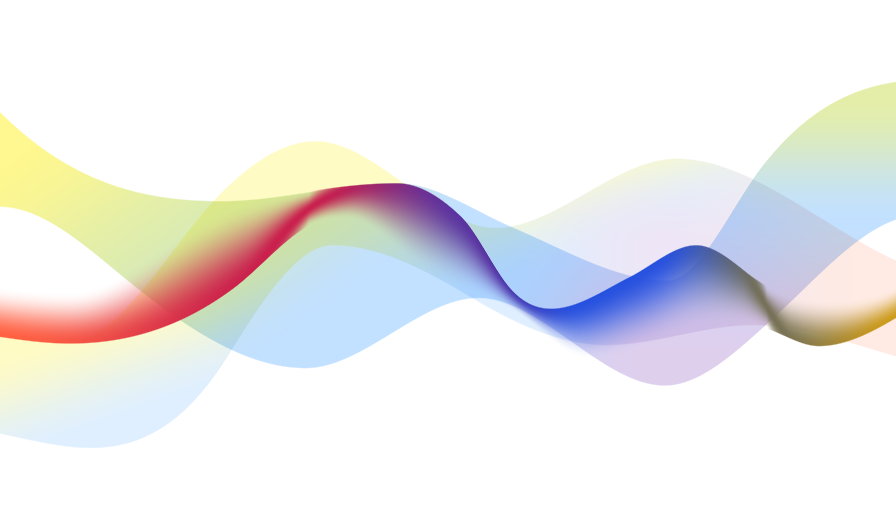
Give the GLSL for this background, as a WebGL 1 fragment shader.

```glsl
precision highp float;
uniform vec2 u_resolution;

#define PAPER vec3(1.0, 1.0, 1.0)
#define LEMON vec3(1.0, 0.97, 0.56)
#define LEAF vec3(0.85, 0.92, 0.70)
#define SKY vec3(0.76, 0.88, 1.0)
#define LILAC vec3(0.87, 0.81, 0.93)
#define BLUSH vec3(1.0, 0.92, 0.89)
#define EMBER vec3(1.0, 0.36, 0.24)
#define CRIMSON vec3(0.79, 0.10, 0.29)
#define VIOLET vec3(0.34, 0.18, 0.62)
#define COBALT vec3(0.13, 0.30, 0.87)
#define OLIVE vec3(0.45, 0.43, 0.32)
#define GOLD vec3(0.80, 0.60, 0.08)

// Cubic segment between knots (x, height, slope); keeps y left of the segment
float bend(float y, float x, vec3 a, vec3 b) {
  float w = b.x - a.x;
  float t = clamp((x - a.x) / w, 0.0, 1.0);
  float u = 1.0 - t;
  float h = mix(a.y, b.y, t * t * (3.0 - 2.0 * t)) + w * t * u * (u * a.z - t * b.z);
  return x < a.x ? y : h;
}

float curve(float x, vec3 a, vec3 b, vec3 c, vec3 d, vec3 e, vec3 f, vec3 g) {
  float y = bend(a.y, x, a, b);
  y = bend(y, x, b, c);
  y = bend(y, x, c, d);
  y = bend(y, x, d, e);
  y = bend(y, x, e, f);
  return bend(y, x, f, g);
}

// Smooth coverage of the area between two heights
float between(float y, float low, float high) {
  float scale = u_resolution.y * 0.75;
  return clamp(0.5 + (y - low) * scale, 0.0, 1.0) * clamp(0.5 + (high - y) * scale, 0.0, 1.0);
}

vec3 wideTint(vec2 p) {
  float s = 1.54 * p.x + 1.25 * (0.78 - p.y);
  vec3 c = mix(LEMON, LEAF, smoothstep(0.1, 0.7, s));
  c = mix(c, SKY, smoothstep(0.55, 1.05, s));
  c = mix(c, LILAC, smoothstep(0.52, 0.72, p.x) * (1.0 - smoothstep(0.30, 0.58, p.y)));
  return mix(c, mix(LEAF, LEMON, 0.3), smoothstep(0.7, 0.85, p.x) * smoothstep(0.56, 0.82, p.y));
}

vec3 paleTint(vec2 p) {
  float s = p.x + 1.6 * (0.5 - p.y);
  vec3 c = mix(LEMON, SKY, smoothstep(0.3, 0.66, s));
  c = mix(c, LILAC, smoothstep(0.57, 0.74, p.x) * (1.0 - smoothstep(0.52, 0.70, p.y)));
  c = mix(PAPER, c, 0.52);
  return mix(c, BLUSH, smoothstep(0.75, 0.97, p.x));
}

vec3 ribbonTint(float x) {
  vec3 c = mix(EMBER, CRIMSON, smoothstep(0.0, 0.30, x));
  c = mix(c, VIOLET, smoothstep(0.34, 0.52, x));
  c = mix(c, COBALT, smoothstep(0.53, 0.65, x));
  c = mix(c, OLIVE, smoothstep(0.73, 0.86, x));
  return mix(c, GOLD, smoothstep(0.86, 1.0, x));
}

void main() {
  vec2 p = gl_FragCoord.xy / u_resolution;
  float x = p.x;

  // Wide translucent band
  float wideTop = curve(x, vec3(0.0, 0.781, -1.75), vec3(0.247, 0.607, 0.0),
    vec3(0.443, 0.642, 0.0), vec3(0.573, 0.555, -0.74), vec3(0.745, 0.452, 0.0),
    vec3(0.853, 0.68, 2.2), vec3(1.0, 0.84, 0.26));
  float wideLow = curve(x, vec3(0.0, 0.596, 0.0), vec3(0.13, 0.47, -1.45),
    vec3(0.341, 0.281, 0.0), vec3(0.534, 0.418, 0.0), vec3(0.742, 0.247, 0.0),
    vec3(0.859, 0.372, 1.58), vec3(1.0, 0.571, 0.6));

  // Pale band crossing it
  float paleTop = curve(x, vec3(0.0, 0.35, -0.2), vec3(0.078, 0.333, 0.0),
    vec3(0.247, 0.623, 1.75), vec3(0.352, 0.724, 0.0), vec3(0.553, 0.555, 0.0),
    vec3(0.755, 0.69, 0.0), vec3(1.0, 0.491, -0.8));
  float paleLow = curve(x, vec3(0.0, 0.153, -0.35), vec3(0.254, 0.304, 2.8),
    vec3(0.371, 0.521, 0.0), vec3(0.527, 0.418, -1.05), vec3(0.677, 0.326, 0.0),
    vec3(0.84, 0.365, 0.0), vec3(1.0, 0.304, -0.5));

  // Vivid ribbon, left and right halves joined at its narrow twist
  vec3 topJoin = vec3(0.573, 0.43, -1.75);
  vec3 lowJoin = vec3(0.573, 0.393, -1.0);
  float top = curve(x, vec3(0.0, 0.44, -0.2), vec3(0.078, 0.43, 0.0),
    vec3(0.195, 0.532, 1.2), vec3(0.286, 0.607, 0.35), vec3(0.443, 0.642, 0.0),
    vec3(0.514, 0.578, -1.67), topJoin);
  float low = curve(x, vec3(0.0, 0.342, -0.26), vec3(0.078, 0.329, 0.0),
    vec3(0.26, 0.436, 1.3), vec3(0.345, 0.559, 0.9), vec3(0.384, 0.573, 0.0),
    vec3(0.456, 0.493, -1.5), lowJoin);
  if (x > topJoin.x) {
    top = curve(x, topJoin, vec3(0.615, 0.397, 0.0), vec3(0.703, 0.459, 0.88),
      vec3(0.777, 0.521, 0.0), vec3(0.833, 0.468, -1.4), vec3(0.898, 0.418, -0.2),
      vec3(1.0, 0.44, 0.9));
    low = curve(x, lowJoin, vec3(0.658, 0.297, 0.0), vec3(0.716, 0.32, 0.5),
      vec3(0.781, 0.361, 0.35), vec3(0.846, 0.363, -0.35), vec3(0.914, 0.324, 0.0),
      vec3(1.0, 0.379, 1.05));
  }

  // The dense fold moves from the lower edge to the upper one and back
  float fold = smoothstep(0.273, 0.417, x) - smoothstep(0.827, 0.885, x);
  float t = (p.y - low) / max(top - low, 0.002);
  float density = 1.0 - abs(t - fold) / max(fold, 1.0 - fold);
  density = 0.97 * smoothstep(0.0, 1.0, density) * between(p.y, low, top);

  vec3 color = PAPER;
  color *= mix(PAPER, wideTint(p), between(p.y, wideLow, wideTop));
  color *= mix(PAPER, paleTint(p), between(p.y, paleLow, paleTop));
  color = mix(color, ribbonTint(x), density);
  gl_FragColor = vec4(color, 1.0);
}
```
